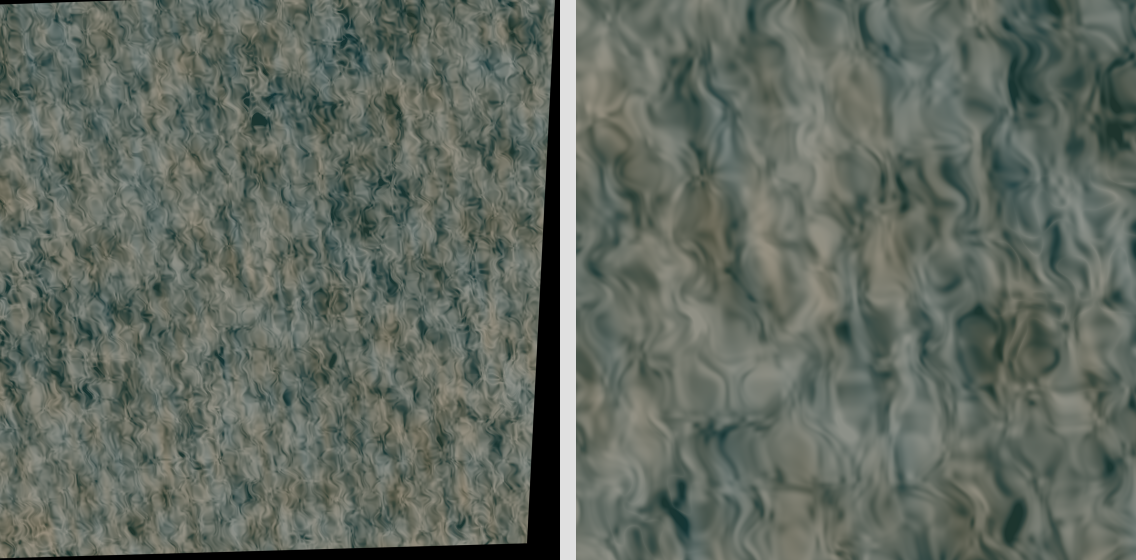
Left, the full canvas; right, a detail of the centre.
A Shadertoy shader for this texture:

```glsl
// Weathered grey-green stone slab with slanted fibres and teal blotches on black.

float hash(vec2 p) {
    vec3 h = fract(vec3(p.xyx) * 0.1031);
    h += dot(h, h.yzx + 33.33);
    return fract((h.x + h.y) * h.z);
}

// Value noise scaled to zero mean and roughly unit deviation
float noise(vec2 p) {
    vec2 cell = floor(p), f = fract(p);
    f = f * f * (3.0 - 2.0 * f);
    float low = mix(hash(cell), hash(cell + vec2(1, 0)), f.x);
    float high = mix(hash(cell + vec2(0, 1)), hash(cell + vec2(1, 1)), f.x);
    return (mix(low, high, f.y) - 0.5) * 4.66;
}

// Octaves turned against each other to hide the lattice
float cloud(vec2 p) {
    float sum = 0.0, weight = 0.76;
    for (int i = 0; i < 3; i++) {
        sum += weight * noise(p);
        p = mat2(0.8, 0.6, -0.6, 0.8) * p * 1.9 + 17.3;
        weight *= 0.72;
    }
    return sum;
}

// Signed distances to the slightly skewed sides of the slab
float slabMask(vec2 uv) {
    float right = 0.9395 + 0.0515 * uv.y - uv.x;
    float bottom = uv.y - 0.003 - 0.0285 * uv.x;
    float top = 0.992 + 0.034 * uv.x - uv.y;
    float soft = max(0.001, 0.7 / iResolution.y);
    return smoothstep(-soft, soft, min(right, min(bottom, top)));
}

void mainImage(out vec4 fragColor, in vec2 fragCoord) {
    vec2 uv = fragCoord / iResolution.xy;

    // Fibre space leans left going up, less so toward the right
    vec2 fibre = vec2(uv.x + uv.y * (0.2 - 0.1 * uv.x), uv.y);
    vec2 warp = vec2(noise(uv * 55.0), noise(uv * 55.0 + 91.7));
    vec2 ragged = fibre + 0.0035 * warp;

    // Tone: broad drift, blotches, long streaks and fine grain
    float blotch = cloud(ragged * vec2(42.0, 27.0) + 5.0);
    float streak = 0.75 * noise(ragged * vec2(185.0, 36.0))
                 + 0.65 * noise(fibre * vec2(110.0, 19.0) + 40.0);
    float grain = noise(ragged * vec2(235.0, 150.0) + 9.0);
    float tone = 0.2 * noise(uv * 5.0 + 3.0) + 0.62 * blotch
               + 0.42 * streak + 0.4 * grain + 0.5 * (0.5 - uv.y);

    // Crinkled pale flecks gathered in upright patches
    float patches = smoothstep(0.4, 1.6, noise(uv * vec2(13.0, 6.0) + 22.0));
    float crinkle = 1.0 - 1.6 * abs(noise(ragged * vec2(110.0, 95.0) + 60.0));
    tone += 0.55 * patches * crinkle;

    // Longer dark tail, compressed highlights
    tone -= 0.1 * (tone * tone - 1.0);
    tone = clamp(tone, -2.9, 2.0);

    // Grey-green base, brown fibres against teal hollows
    vec3 color = vec3(0.388, 0.418, 0.379) + tone * vec3(0.088, 0.073, 0.071);
    float warmth = 0.5 * noise(fibre * vec2(70.0, 18.0) + 31.0)
                 + 0.5 * noise(uv * 17.0 + 70.0) + 0.8 * (0.5 - uv.y);
    color += warmth * vec3(0.016, -0.001, -0.014);
    color += smoothstep(-0.8, -2.2, tone) * vec3(-0.025, 0.0, 0.012);

    fragColor = vec4(clamp(color, 0.0, 1.0) * slabMask(uv), 1.0);
}
```
